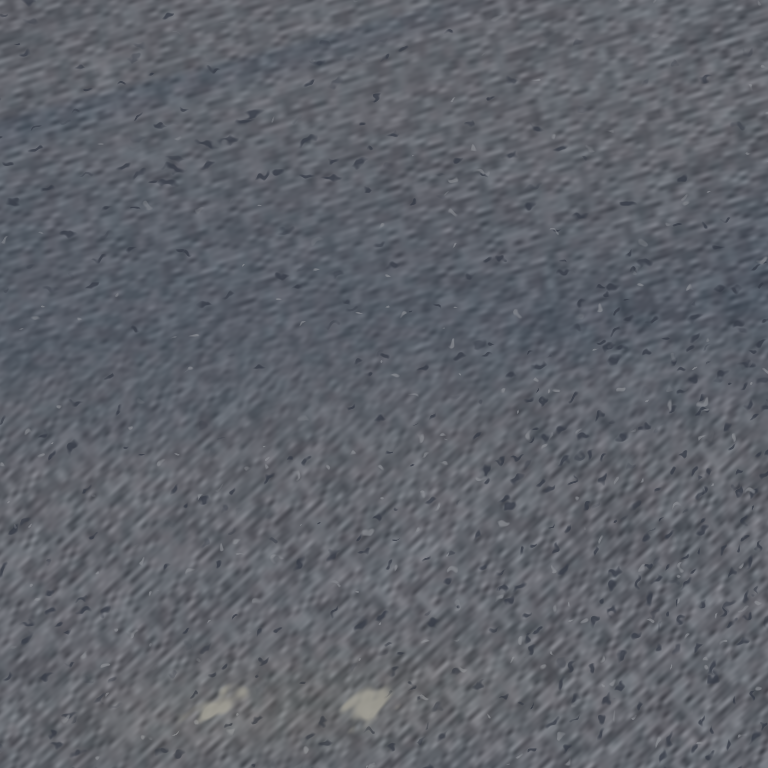
Give the GLSL for this texture, as a WebGL 1 fragment shader.

```glsl
precision highp float;
uniform vec2 u_resolution;

// Colours
const vec3 GREY_ASPHALT = vec3(0.388, 0.398, 0.424);
const vec3 BLUE_ASPHALT = vec3(0.318, 0.346, 0.390);
const vec3 PIT_COLOR = vec3(0.205, 0.225, 0.270);
const vec3 CHIP_COLOR = vec3(0.560, 0.570, 0.590);
const vec3 PALE_STAIN = vec3(0.640, 0.630, 0.590);
const vec3 WARM_TINT = vec3(0.025, 0.018, 0.000);

// Grain, in cells per canvas, and its strength
const vec2 FINE_GRAIN = vec2(85.0, 165.0);
const vec2 COARSE_GRAIN = vec2(38.0, 80.0);
const float FINE_CONTRAST = 0.115;
const float COARSE_CONTRAST = 0.065;
const float RELIEF_CONTRAST = 0.050;
const float LOW_ANGLE = 0.75;
const float HIGH_ANGLE = 0.30;

// Scattered pits and chips
const float PIT_CELLS = 58.0;
const float CHIP_CELLS = 46.0;
const float PIT_OPACITY = 0.75;
const float CHIP_OPACITY = 0.65;

float hash(vec2 p) {
  vec3 q = fract(vec3(p.xyx) * 0.1031);
  q += dot(q, q.yzx + 33.33);
  return fract((q.x + q.y) * q.z);
}

float noise(vec2 p) {
  vec2 i = floor(p);
  vec2 f = fract(p);
  f = f * f * (3.0 - 2.0 * f);
  return mix(mix(hash(i), hash(i + vec2(1.0, 0.0)), f.x),
             mix(hash(i + vec2(0.0, 1.0)), hash(i + 1.0), f.x), f.y);
}

vec2 rotate(vec2 p, float angle) {
  float c = cos(angle);
  float s = sin(angle);
  return vec2(c * p.x + s * p.y, c * p.y - s * p.x);
}

float blob(vec2 p, vec2 center, vec2 radius, float angle) {
  vec2 d = rotate(p - center, angle) / radius;
  return exp(-dot(d, d));
}

// Tonal grain stretched along one direction, with lit and shaded sides
float grain(vec2 p, float angle) {
  vec2 q = rotate(p, angle) + 7.0;
  float fine = noise(q * FINE_GRAIN);
  float coarse = noise(q * COARSE_GRAIN + 31.0);
  float shaded = noise(q * FINE_GRAIN + vec2(0.2, -0.7));
  return (fine - 0.5) * FINE_CONTRAST + (coarse - 0.5) * COARSE_CONTRAST
       + (fine - shaded) * RELIEF_CONTRAST;
}

// Soft elongated specks, one candidate per cell
float specks(vec2 p, float cells, float density, vec2 size, float angle, float seed) {
  vec2 g = p * cells;
  g += 0.5 * (vec2(noise(g * 2.3 + seed), noise(g * 2.3 + seed + 40.0)) - 0.5);
  vec2 home = floor(g);
  float cover = 0.0;
  for (int y = -1; y <= 1; y++) {
    for (int x = -1; x <= 1; x++) {
      vec2 id = home + vec2(float(x), float(y));
      vec2 key = id + seed;
      vec2 center = id + vec2(hash(key + 11.0), hash(key + 23.0));
      float scale = mix(0.5, 1.15, hash(key + 37.0));
      float turn = angle + (hash(key + 53.0) - 0.5) * 0.9;
      float d = length(rotate(g - center, turn) / (size * scale));
      float present = smoothstep(0.0, 0.06, density - hash(key + 71.0));
      cover = max(cover, present * (1.0 - smoothstep(0.35, 1.15, d)));
    }
  }
  return cover;
}

// Broad worn band and the narrow tyre streak above it
float wear(vec2 p) {
  float cloud = noise(rotate(p, 0.25) * vec2(3.5, 13.0) + 5.0) - 0.5;
  float y = p.y + 0.07 * cloud;
  float band = smoothstep(0.36, 0.56, y - 0.06 * p.x)
             * (1.0 - smoothstep(0.64, 0.98, y + 0.15 * p.x));
  float core = blob(p, vec2(0.74, 0.56), vec2(0.16, 0.07), 0.15);
  float edge = blob(p, vec2(1.02, 0.67), vec2(0.10, 0.13), 0.0);
  float offset = p.y - (0.835 + 0.265 * p.x) + 0.012 * cloud;
  float streak = smoothstep(-0.045, -0.005, offset) * (1.0 - smoothstep(0.0, 0.014, offset));
  streak *= 1.0 - smoothstep(0.45, 0.75, p.x);
  return 0.72 * band + 0.35 * core + 0.55 * edge + 0.55 * streak + 0.22 * cloud;
}

void main() {
  vec2 p = gl_FragCoord.xy / u_resolution.y;
  float high = smoothstep(0.3, 0.75, p.y);
  float right = smoothstep(0.4, 1.0, p.x);

  // Ground tone and grain
  vec3 color = mix(GREY_ASPHALT, BLUE_ASPHALT, clamp(wear(p), 0.0, 1.15));
  float roughness = 0.85 + 0.25 * (1.0 - high) + 0.2 * right;
  color += roughness * mix(grain(p, LOW_ANGLE), grain(p, HIGH_ANGLE), high);
  color.r += 0.018 * (noise(p * 60.0 + 90.0) - 0.5);

  // Pits gather at the right and in the worn upper left
  float angle = mix(0.65, 0.15, high) + 0.35 * right * (1.0 - high);
  float lowerRight = right * (1.0 - smoothstep(0.55, 0.8, p.y));
  float upperLeft = blob(p, vec2(0.25, 0.78), vec2(0.28, 0.11), 0.0);
  float pitDensity = 0.07 + 0.17 * lowerRight + 0.10 * upperLeft + 0.06 * (1.0 - high);
  vec2 pitSize = vec2(0.52 + 0.25 * upperLeft, 0.25);
  color = mix(color, PIT_COLOR, PIT_OPACITY * specks(p, PIT_CELLS, pitDensity, pitSize, angle, 3.0));

  float chipDensity = 0.06 + 0.08 * (1.0 - high) + 0.06 * right;
  float chips = specks(p, CHIP_CELLS, chipDensity, vec2(0.27, 0.17), angle, 131.0);
  color = mix(color, CHIP_COLOR, CHIP_OPACITY * chips);

  // Two broken pale stains near the bottom
  float stain = blob(p, vec2(0.28, 0.08), vec2(0.050, 0.020), 0.5)
              + blob(p, vec2(0.475, 0.08), vec2(0.042, 0.026), 0.4);
  float halo = blob(p, vec2(0.38, 0.08), vec2(0.28, 0.07), 0.1);
  float broken = noise(rotate(p, LOW_ANGLE) * vec2(60.0, 105.0) + 17.0);
  color += WARM_TINT * halo;
  color = mix(color, PALE_STAIN, 0.85 * smoothstep(0.55, 0.95, stain * 0.75 + broken * 0.5));

  gl_FragColor = vec4(clamp(color, 0.0, 1.0), 1.0);
}
```
